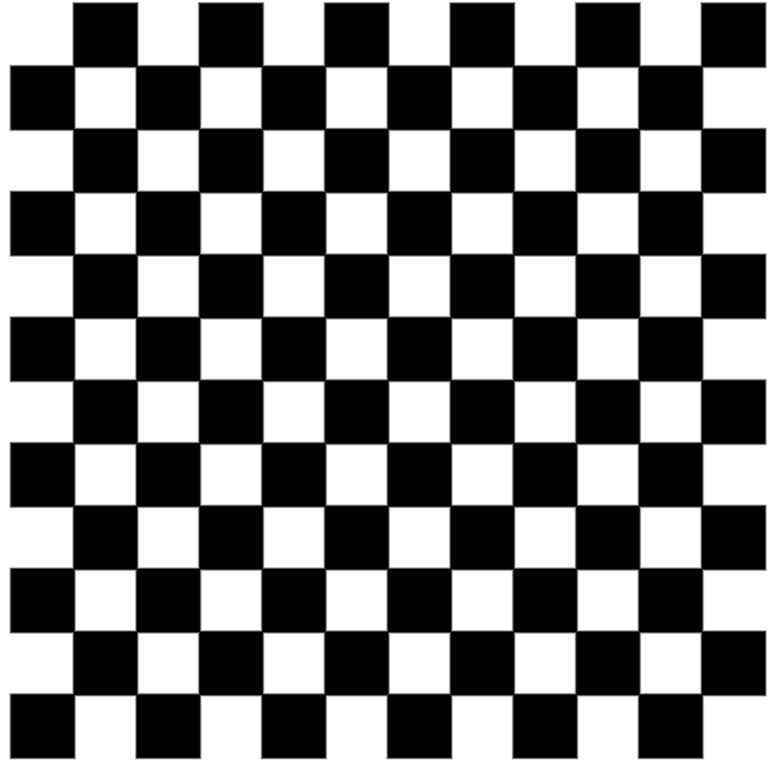
This pattern is drawn by a Shadertoy shader. Its source:

```glsl
#define CELLS 12.0
#define BOARD_MIN vec2(0.0147, 0.0084)
#define BOARD_SIZE vec2(0.9813, 0.9867)
#define SPREAD 0.016
#define SOFTNESS 0.026
#define INK vec3(0.0)
#define PAPER vec3(1.0)

float boxDistance(vec2 p, vec2 halfSize) {
    vec2 d = abs(p) - halfSize;
    return length(max(d, 0.0)) + min(max(d.x, d.y), 0.0);
}

bool isDark(vec2 cell) {
    bool onBoard = all(greaterThanEqual(cell, vec2(0.0)))
                && all(lessThan(cell, vec2(CELLS)));
    return onBoard && mod(cell.x + cell.y, 2.0) < 0.5;
}

// Distance in cell units to the nearest dark square
float checkerDistance(vec2 p) {
    vec2 home = floor(p);
    float nearest = 1.0;
    for (int y = -1; y <= 1; y++) {
        for (int x = -1; x <= 1; x++) {
            vec2 cell = home + vec2(x, y);
            if (isDark(cell)) {
                float d = boxDistance(p - cell - 0.5, vec2(0.5 + SPREAD));
                nearest = min(nearest, d);
            }
        }
    }
    return nearest;
}

void mainImage(out vec4 fragColor, in vec2 fragCoord) {
    vec2 uv = fragCoord / iResolution.xy;
    vec2 board = (uv - BOARD_MIN) / BOARD_SIZE * CELLS;

    // Soft print edge, never narrower than a pixel
    float pixel = CELLS / (BOARD_SIZE.y * iResolution.y);
    float edge = max(SOFTNESS, 0.7 * pixel);
    float paper = smoothstep(-edge, edge, checkerDistance(board));

    fragColor = vec4(mix(INK, PAPER, paper), 1.0);
}
```
